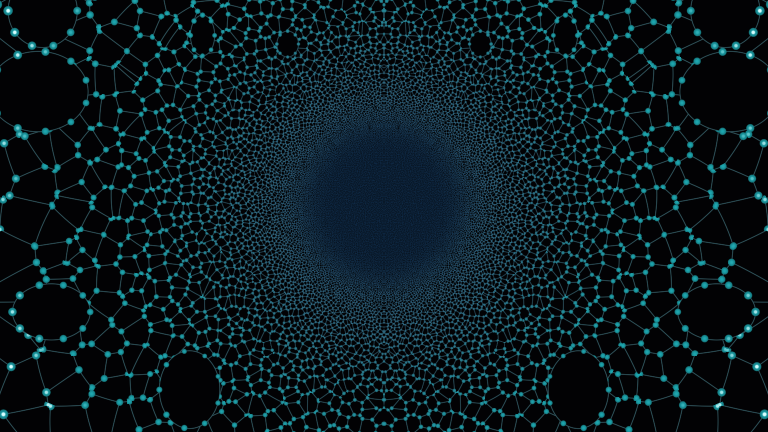
Reproduce this background procedurally as a Shadertoy shader.

```glsl
// A mirrored tunnel of teal cell walls and beads shrinking into a deep blue core.

const vec3 BACKDROP = vec3(0.006, 0.008, 0.014);
const vec3 CORE_BLUE = vec3(0.045, 0.13, 0.22);
const vec3 MID_BLUE = vec3(0.15, 0.30, 0.38);
const vec3 WIRE_TEAL = vec3(0.24, 0.42, 0.46);
const vec3 BEAD_TEAL = vec3(0.10, 0.57, 0.60);
const float CELL_DENSITY = 9.0;
const float CORE_RADIUS = 0.18;
const int HOLE_COUNT = 6;

// Mirrored ovals: centre.xy, radii.xy
const vec4 HOLES[HOLE_COUNT] = vec4[HOLE_COUNT](
    vec4(0.80, 0.26, 0.115, 0.093), vec4(0.79, 0.447, 0.08, 0.085),
    vec4(0.77, -0.25, 0.09, 0.065), vec4(0.45, -0.43, 0.07, 0.09),
    vec4(0.42, 0.39, 0.028, 0.047), vec4(0.223, 0.37, 0.025, 0.03));

vec2 hash2(vec2 cell) {
    vec3 h = fract(cell.xyx * vec3(0.1031, 0.1030, 0.0973));
    h += dot(h, h.yzx + 33.33);
    return fract((h.xx + h.yz) * h.zy);
}

// Point equidistant from three sites
vec2 circumcentre(vec2 a, vec2 b, vec2 c) {
    vec2 u = b - a, v = c - a;
    float area = 2.0 * (u.x * v.y - u.y * v.x);
    if (abs(area) < 1e-4) area = 1e-4;
    float uu = dot(u, u), vv = dot(v, v);
    return a + vec2(v.y * uu - u.y * vv, u.x * vv - v.x * uu) / area;
}

// Distances to: nearest wall, nearest wall junction, nearest site
vec3 cellNetwork(vec2 p) {
    vec2 cell = floor(p), f = p - cell;
    vec2 a = vec2(8.0), b = vec2(9.0, 8.0), c = vec2(8.0, 10.0);
    for (int y = -2; y <= 2; y++)
    for (int x = -2; x <= 2; x++) {
        vec2 offset = vec2(x, y);
        vec2 site = offset + hash2(cell + offset) - f;
        float d = dot(site, site);
        if (d < dot(a, a)) { c = b; b = a; a = site; }
        else if (d < dot(b, b)) { c = b; b = site; }
        else if (d < dot(c, c)) c = site;
    }
    float wall = dot(0.5 * (a + b), normalize(b - a));
    return vec3(wall, length(circumcentre(a, b, c)), length(a));
}

float ovalDistance(vec2 p, vec2 radii) {
    float k = length(p / radii);
    return k * (k - 1.0) / max(length(p / (radii * radii)), 1e-3);
}

// Distance to the nearest of the beads spread evenly round an oval
float rimBeadDistance(vec2 p, vec2 radii) {
    float stepAngle = 6.2832 / floor(7.0 + 40.0 * radii.x);
    float angle = round(atan(p.y / radii.y, p.x / radii.x) / stepAngle) * stepAngle;
    return length(p - radii * vec2(cos(angle), sin(angle)));
}

// Signed distance to the ovals, and distance to their beads
vec2 holeDistances(vec2 p) {
    vec2 d = vec2(1e3);
    for (int i = 0; i < HOLE_COUNT; i++) {
        vec2 q = p - HOLES[i].xy;
        d = min(d, vec2(ovalDistance(q, HOLES[i].zw), rimBeadDistance(q, HOLES[i].zw)));
    }
    return d;
}

float coverage(float d, float halfWidth, float pixel) {
    return clamp((halfWidth - d) / pixel + 0.5, 0.0, 1.0);
}

vec3 tunnel(vec2 p, float pixel) {
    float depth = length(p);
    p.x = abs(p.x);

    // Inversion keeps cells round while they shrink, down to the core size
    float r = max(depth, CORE_RADIUS);
    float unit = r * r / CELL_DENSITY;
    vec3 net = cellNetwork(p / unit + 41.0);
    float wall = net.x * unit;
    float junction = net.y * unit;

    // Clear the ovals, then rim and bead them
    vec2 hole = holeDistances(p);
    if (hole.x < 0.0) { wall = 1.0; junction = 1.0; }
    wall = min(wall, abs(hole.x));
    junction = min(junction, hole.y);

    // Colours cool and dim with depth
    float nearness = smoothstep(0.2, 0.65, r);
    float depthFade = smoothstep(0.10, 0.28, depth);
    vec3 wire = mix(CORE_BLUE, mix(MID_BLUE, WIRE_TEAL, nearness), depthFade);
    vec3 bead = mix(CORE_BLUE * 1.3, mix(MID_BLUE * 1.15, BEAD_TEAL, nearness), depthFade);

    // Wires and shaded beads
    float beadRadius = 0.0112 * pow(r, 1.2);
    float t = junction / beadRadius;
    bead *= 1.15 - 0.4 * min(t * t, 1.0);
    bead = mix(bead, vec3(0.85, 1.0, 1.0), smoothstep(0.8, 0.95, r) * smoothstep(0.55, 0.25, t));
    vec3 color = mix(BACKDROP, wire, 0.85 * coverage(wall, 0.0010, pixel));
    color = mix(color, bead, coverage(junction, beadRadius, pixel));

    // Blue haze speckled by the smallest cells
    vec3 core = CORE_BLUE * (0.6 + 0.7 * net.z);
    return mix(color, core, smoothstep(0.22, 0.10, depth) * 0.75);
}

void mainImage(out vec4 fragColor, in vec2 fragCoord) {
    vec2 centre = vec2(0.5 * iResolution.x / iResolution.y, 0.528);
    float pixel = 1.0 / iResolution.y;
    vec3 color = vec3(0.0);
    // Four samples per pixel
    for (int i = 0; i < 4; i++) {
        vec2 jitter = vec2(i % 2, i / 2) * 0.5 - 0.25;
        color += tunnel((fragCoord + jitter) * pixel - centre, 0.7 * pixel);
    }
    fragColor = vec4(color * 0.25, 1.0);
}
```
